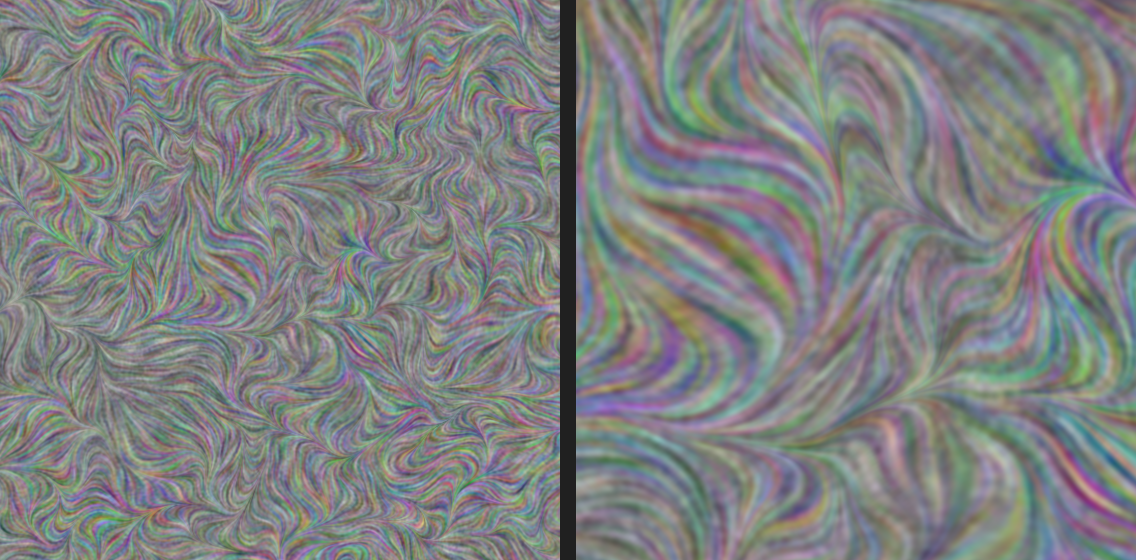
Left: the whole. Right: its middle third, enlarged.
Reproduce this pattern procedurally as a three.js fragment shader.

```glsl
// Soft, muted multicoloured fibres combed along a kinked, swirling flow field.
varying vec2 vUv;

// Three independent random values per lattice cell.
vec3 hash3(vec2 cell) {
  vec3 q = fract(cell.xyx * vec3(0.1031, 0.103, 0.0973));
  q += dot(q, q.yxz + 33.33);
  return fract((q.xxy + q.yzz) * q.zyx);
}

// Smooth value noise, one field per channel, centred on zero.
vec3 noise3(vec2 p) {
  vec2 cell = floor(p);
  vec2 f = fract(p);
  f = f * f * (3.0 - 2.0 * f);
  vec3 low = mix(hash3(cell), hash3(cell + vec2(1.0, 0.0)), f.x);
  vec3 high = mix(hash3(cell + vec2(0.0, 1.0)), hash3(cell + 1.0), f.x);
  return mix(low, high, f.y) - 0.5;
}

// Unit direction of the flow: a slight upward slant turned by eddies and kinks.
vec2 flow(vec2 p) {
  vec2 turned = mat2(0.8, 0.6, -0.6, 0.8) * p;
  float angle = 0.35 + 5.5 * noise3(turned * 9.0 + 17.0).x
              + 2.8 * noise3(p * 19.0 + 41.0).y;
  return vec2(cos(angle), sin(angle));
}

// Coloured grain, fine enough to read as single fibres.
vec3 grain(vec2 p) {
  return noise3(mat2(0.8, -0.6, 0.6, 0.8) * p * 205.0 + 290.0);
}

// Average the grain along the streamline on one side of a point.
vec3 comb(vec2 p, float side) {
  vec3 sum = vec3(0.0);
  for (int i = 0; i < 7; i++) {
    p += side * 0.0027 * flow(p);
    sum += grain(p) * (1.0 - float(i) / 8.0);
  }
  return sum / 4.375;
}

void main() {
  // Bend the plane so that the eddies lose their lattice alignment.
  vec2 p = vUv + 0.05 * noise3(vUv * 6.0 + 7.0).xy;

  // Split the fibres into shade and tint; tint is more vivid in patches.
  vec3 fibres = 0.5 * (comb(p, 1.0) + comb(p, -1.0));
  float shade = dot(fibres, vec3(1.0 / 3.0));
  vec3 tint = fibres - shade;
  float vividness = 0.62 + 0.7 * noise3(p * 11.0 + 63.0).z;

  // Short beads woven across the fibres.
  float bead = noise3(p * 200.0 + 130.0).x;

  vec3 color = vec3(0.505, 0.513, 0.51) + vividness * tint
             + 1.05 * shade + 0.07 * bead;
  gl_FragColor = vec4(clamp(color, 0.0, 1.0), 1.0);
}
```
